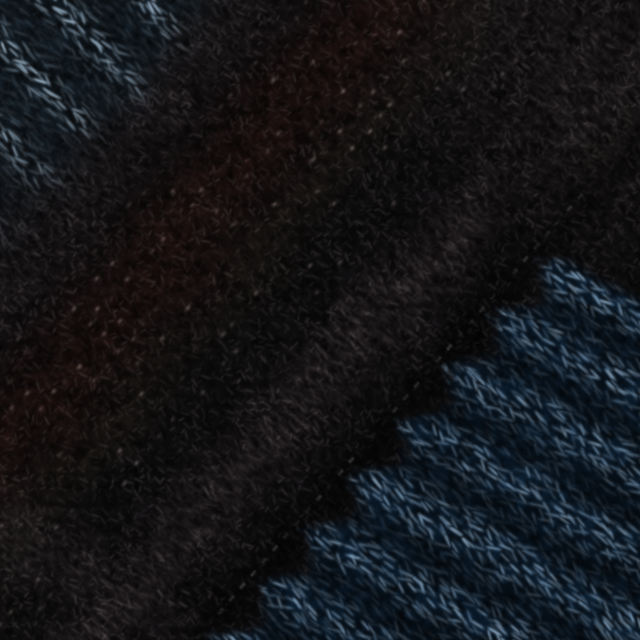
Reproduce this texture procedurally as a Shadertoy shader.

```glsl
// Dark knitted cloth: diagonal seam, blue ribs in two corners, brown and grey bands between.
const vec2 SEAM_ALONG = vec2(0.655, 0.756);
const vec2 SEAM_ACROSS = vec2(0.756, -0.655);   // grows towards the lower right
const vec2 RIB_NORMAL = vec2(0.48, 0.87);
const float SEAM_POS = 0.231;
const float BLUE_EDGE = 0.272;
const float BLUE_TOP = 0.943;
const float RIB_PERIOD = 0.108;
const float CORNER_PERIOD = 0.145;
const float FIBRE_CELLS = 50.0;
const float TAU = 6.28319;

const vec3 BLACK_WOOL = vec3(0.036, 0.034, 0.038);
const vec3 RED_BROWN = vec3(0.080, 0.046, 0.041);
const vec3 OLIVE = vec3(0.058, 0.053, 0.047);
const vec3 MAUVE = vec3(0.092, 0.078, 0.083);
const vec3 DEEP_BLUE = vec3(0.027, 0.070, 0.112);
const vec3 CORNER_BLUE = vec3(0.045, 0.070, 0.090);
const vec3 GREY_FIBRE = vec3(0.250, 0.228, 0.235);
const vec3 BLUE_FIBRE = vec3(0.400, 0.455, 0.500);

float hash(vec2 p) {
    vec3 q = fract(vec3(p.xyx) * 0.1031);
    q += dot(q, q.yzx + 33.33);
    return fract((q.x + q.y) * q.z);
}

float noise(vec2 p) {
    vec2 i = floor(p), f = fract(p);
    f = f * f * (3.0 - 2.0 * f);
    return mix(mix(hash(i), hash(i + vec2(1, 0)), f.x),
               mix(hash(i + vec2(0, 1)), hash(i + vec2(1, 1)), f.x), f.y);
}

float fbm(vec2 p) {
    float sum = 0.0, weight = 0.5;
    for (int i = 0; i < 4; i++) {
        sum += weight * noise(p);
        p = mat2(1.6, 1.2, -1.2, 1.6) * p + 7.3;
        weight *= 0.5;
    }
    return sum / 0.9375;
}

// Soft bump of unit height around a centre
float bump(float x, float centre, float width) {
    float t = (x - centre) / width;
    return exp(-t * t);
}

// Short soft strands, one per jittered cell
float fibres(vec2 p, float angle, float spread, float halfLength, float seed) {
    vec2 cell = floor(p);
    float best = 0.0;
    for (int y = -1; y <= 1; y++)
    for (int x = -1; x <= 1; x++) {
        vec2 id = cell + vec2(x, y);
        vec2 key = id + seed + 100.0;
        vec2 jitter = vec2(hash(key), hash(key + 31.7)) - 0.5;
        float a = angle + spread * (hash(key + 57.1) - 0.5);
        vec2 dir = vec2(cos(a), sin(a));
        vec2 q = p - id - 0.5 - 0.7 * jitter;
        float u = dot(q, dir) / halfLength;
        float v = (dir.x * q.y - dir.y * q.x) / 0.15;
        float strength = mix(0.2, 1.0, hash(key + 83.9));
        best = max(best, strength * exp(-u * u * u * u - v * v));
    }
    return best;
}

// Pale stitch points in rows parallel to the seam
float stitchPoints(vec2 p) {
    vec2 g = p / vec2(0.030, 0.034);
    vec2 id = floor(g);
    vec2 q = fract(g) - 0.5;
    q += vec2(0.4, 0.25) * (vec2(hash(id + 140.0), hash(id + 155.0)) - 0.5);
    float glint = pow(hash(id + 171.0), 3.0);
    return glint * exp(-q.x * q.x / 0.025 - q.y * q.y / 0.009);
}

void mainImage(out vec4 fragColor, in vec2 fragCoord) {
    vec2 uv = fragCoord / iResolution.xy;
    float along = dot(uv, SEAM_ALONG);
    float across = dot(uv, SEAM_ACROSS);
    float cloud = fbm(uv * 9.0) - 0.5;
    float grain = fbm(uv * 75.0);
    float patches = smoothstep(0.25, 0.75, fbm(uv * 32.0 + 4.0));
    float band = across + 0.06 * cloud;

    // Ribs and the areas they cover
    float ribCoord = dot(uv, RIB_NORMAL) + 0.016 * cloud;
    float rib = 0.5 + 0.5 * cos(TAU * (ribCoord / RIB_PERIOD - 0.55));
    float edge = BLUE_EDGE + 0.04 * (0.5 - rib) + 0.045 * (grain - 0.5);
    float blue = smoothstep(-0.018, 0.022, across - edge)
               * smoothstep(0.015, -0.015, ribCoord - BLUE_TOP);
    float cornerRib = 0.5 + 0.5 * cos(TAU * (uv.x + uv.y - 1.08 + 0.02 * cloud) / CORNER_PERIOD);
    float corner = smoothstep(-0.35, -0.45, band) * smoothstep(0.50, 0.85, uv.y);

    // Broad bands of wool
    float mauve = bump(band, 0.118, 0.06) * smoothstep(1.15, 0.95, along);
    mauve = max(mauve, 0.8 * bump(uv.y + 0.45 * uv.x, 0.165, 0.06) * smoothstep(0.38, 0.2, uv.x));
    mauve = max(mauve, 0.7 * exp(-18.0 * dot(uv - vec2(0.92, 0.87), uv - vec2(0.92, 0.87))));
    mauve = max(mauve, 0.65 * smoothstep(-0.25, -0.36, band));
    vec3 colour = mix(BLACK_WOOL, OLIVE, bump(band, -0.09, 0.06));
    colour = mix(colour, RED_BROWN, bump(band, -0.20, 0.08));
    colour = mix(colour, OLIVE, 0.8 * bump(across, 0.21, 0.07) * smoothstep(1.0, 1.2, along));
    colour = mix(colour, MAUVE, 0.6 * mauve);
    colour = mix(colour, CORNER_BLUE, corner);
    colour = mix(colour, DEEP_BLUE * mix(0.75, 1.15, rib), blue);
    colour *= 0.25 + 1.5 * grain;

    // Strands, finer and fainter in the dark wool
    vec2 p = uv * FIBRE_CELLS;
    float shallow = fibres(p, -0.55, 0.8, 0.62, 0.0);
    float steep = fibres(p * 1.1 + 5.3, -0.95, 0.7, 0.56, 211.0);
    float longStrand = shallow + steep - shallow * steep;
    float fineStrand = max(fibres(p * 1.15, -0.80, 1.3, 0.48, 401.0),
                           fibres(p * 1.3 + 3.1, 0.8, 1.2, 0.34, 607.0));
    float wool = (0.30 + 0.36 * mauve) * mix(0.55, 1.3, patches) * (1.0 - max(blue, 0.7 * corner));
    colour += GREY_FIBRE * wool * mix(fineStrand, longStrand, 0.6 * mauve);
    colour += BLUE_FIBRE * blue * mix(0.20, 0.95, rib) * mix(0.7, 1.15, patches) * longStrand;
    colour += BLUE_FIBRE * corner * mix(0.14, 1.1, cornerRib * cornerRib) * longStrand;

    // Seam fold and its stitches
    colour *= 1.0 - 0.38 * bump(across, SEAM_POS + 0.012, 0.03) * (1.0 - blue);
    float dash = smoothstep(-0.2, 0.7, cos(TAU * along / 0.026)) * noise(vec2(along * 40.0, 3.0));
    colour += 0.17 * dash * bump(across, SEAM_POS, 0.0028) * smoothstep(1.2, 1.05, along);
    float rows = smoothstep(0.06, -0.01, across) * smoothstep(-0.36, -0.24, across);
    colour += vec3(0.24, 0.215, 0.205) * rows * stitchPoints(vec2(along, across));

    fragColor = vec4(clamp(colour, 0.0, 1.0), 1.0);
}
```
